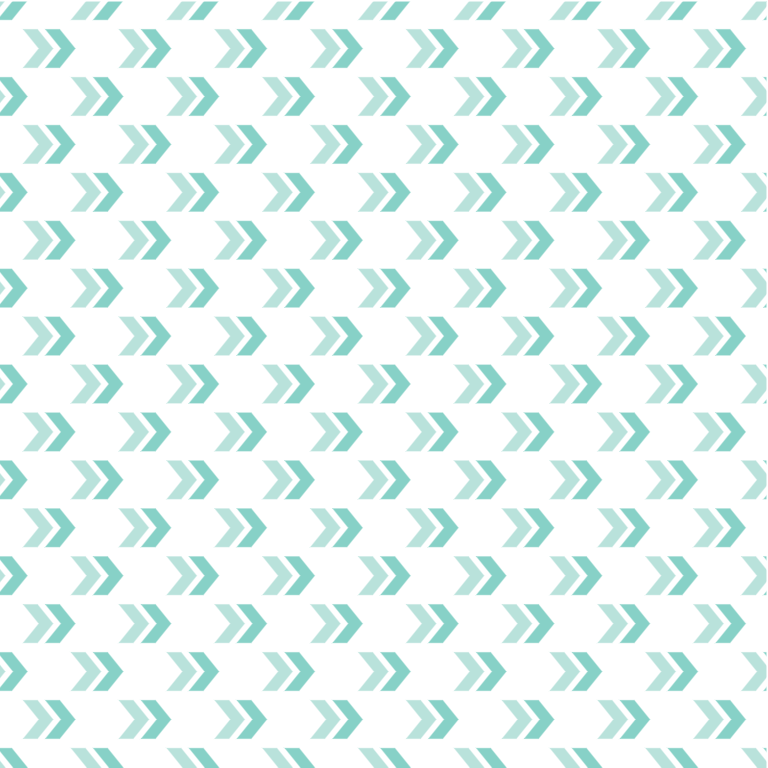
Give the GLSL for this pattern, as a three.js fragment shader.

```glsl
// Staggered rows of double chevrons pointing right on white, pale then deep mint.
// Each row is a repeat shifted by half a period on alternate rows; a chevron is
// a horizontal band sheared by |y| and clipped to its height.
varying vec2 vUv;

const vec3 PAPER = vec3(1.0);
const vec3 PALE_MINT = vec3(0.725, 0.885, 0.86);
const vec3 DEEP_MINT = vec3(0.53, 0.82, 0.78);

const vec2 PITCH = vec2(0.1247, 0.0624);     // motif spacing across, row spacing up
const vec2 FIRST_MOTIF = vec2(0.1264, 0.0008); // centre of a motif in the lowest row
const float BAND_WIDTH = 0.0190;   // horizontal thickness of a chevron arm
const float TIP_DEPTH = 0.0204;    // how far the tip leads the arm ends
const float HALF_HEIGHT = 0.0252;
const float CHEVRON_STEP = 0.0289; // offset from pale to deep chevron
const float TRIM = 0.0020;         // white strip along the top and right edges
const float SOFTNESS = 0.0012;     // half-width of the edge blend

// Signed distance to a right-pointing chevron whose arm ends start at x = 0.
float chevronDistance(vec2 p) {
  float slope = TIP_DEPTH / HALF_HEIGHT;
  float shearedX = p.x - TIP_DEPTH + slope * abs(p.y);
  float band = abs(shearedX - 0.5 * BAND_WIDTH) - 0.5 * BAND_WIDTH;
  return max(band / sqrt(1.0 + slope * slope), abs(p.y) - HALF_HEIGHT);
}

float coverage(float dist) {
  return 1.0 - smoothstep(-SOFTNESS, SOFTNESS, dist);
}

// Position relative to the centre of the nearest motif in the staggered grid.
vec2 motifPosition(vec2 uv) {
  vec2 grid = (uv - FIRST_MOTIF) / PITCH;
  float row = floor(grid.y + 0.5);
  float stagger = 0.5 * mod(row, 2.0);
  vec2 cell = vec2(fract(grid.x + stagger + 0.5) - 0.5, grid.y - row);
  return cell * PITCH;
}

void main() {
  vec2 p = motifPosition(vUv);
  p.x += 0.5 * (CHEVRON_STEP + BAND_WIDTH + TIP_DEPTH);

  // Paint the trailing pale chevron, then the leading deep one.
  float pale = coverage(chevronDistance(p));
  float deep = coverage(chevronDistance(p - vec2(CHEVRON_STEP, 0.0)));
  vec3 color = mix(PAPER, PALE_MINT, pale);
  color = mix(color, DEEP_MINT, deep);

  // Leave the trimmed edges blank.
  float trimmed = coverage(1.0 - TRIM - max(vUv.x, vUv.y));
  gl_FragColor = vec4(mix(color, PAPER, trimmed), 1.0);
}
```
